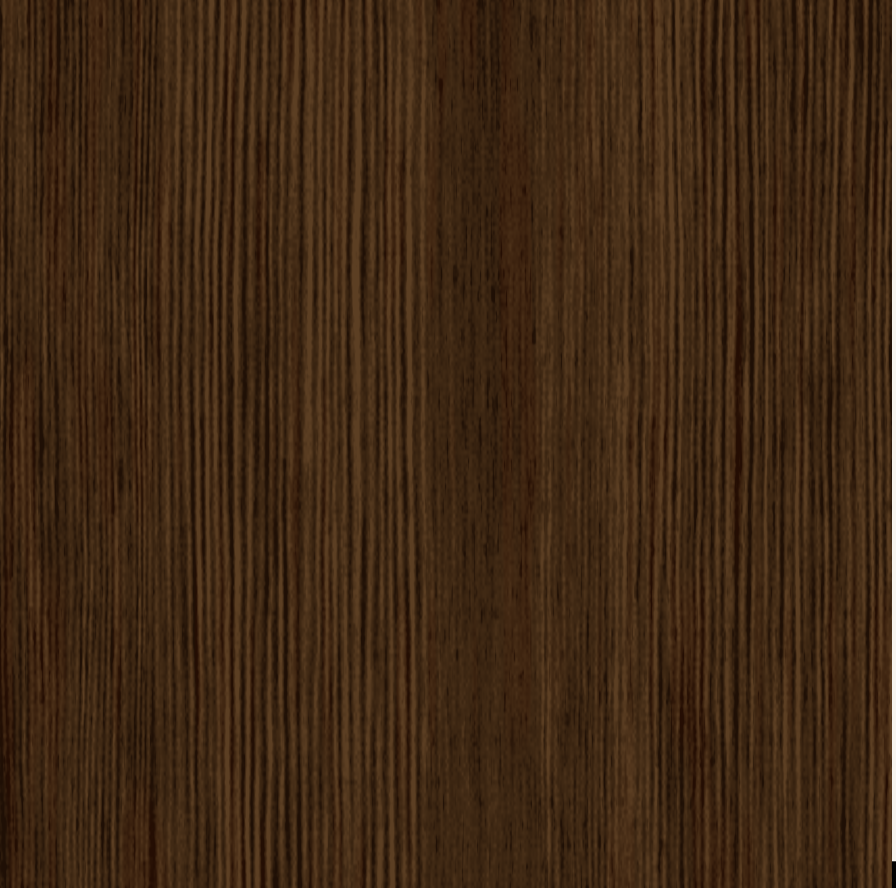
A Shadertoy shader for this texture:

```glsl
// Dark brown wood veneer with straight vertical grain and a thin pale right edge.
// Side-by-side staves blend into each other; each has its own groove strength,
// over which stretched noise lays long fibres, hairline pores and stains.

const vec3 DARK_GROOVE = vec3(0.120, 0.060, 0.020);
const vec3 MID_BROWN   = vec3(0.240, 0.152, 0.072);
const vec3 LIGHT_RIDGE = vec3(0.365, 0.250, 0.140);
const vec3 RED_STAIN   = vec3(0.022, -0.008, -0.010);
const vec3 EDGE_PALE   = vec3(0.97, 0.96, 0.94);
const vec3 EDGE_DARK   = vec3(0.01);

const float BOLD_LINES = 84.0;    // wide grooves across the canvas
const float FINE_LINES = 128.0;   // narrow grooves across the canvas
const float WOBBLE     = 0.0050;  // sideways drift of the grain
const float BOLD_DEPTH = 0.36;
const float FINE_DEPTH = 0.24;
const float FIBRE_DEPTH = 0.85;
const float PORE_DEPTH = 0.24;
const float SPECK_DEPTH = 0.24;
const float BASE_TONE  = 0.53;
const float EDGE_START = 0.9955;  // where the pale edge begins
const float CORNER_TOP = 0.030;   // height of the dark corner

float hash(vec2 p) {
    vec3 q = fract(vec3(p.xyx) * 0.1031);
    q += dot(q, q.yzx + 33.33);
    return fract((q.x + q.y) * q.z);
}

float noise(vec2 p) {
    vec2 cell = floor(p);
    vec2 f = fract(p);
    f = f * f * (3.0 - 2.0 * f);
    float low  = mix(hash(cell), hash(cell + vec2(1.0, 0.0)), f.x);
    float high = mix(hash(cell + vec2(0.0, 1.0)), hash(cell + vec2(1.0)), f.x);
    return mix(low, high, f.y);
}

// Soft-edged vertical band between two positions.
float band(float x, float left, float right, float soft) {
    return smoothstep(left - soft, left + soft, x)
         * (1.0 - smoothstep(right - soft, right + soft, x));
}

// Uneven wave across the grain, from -1 in grooves to 1 on ridges.
float grooves(vec2 p, float count, float seed) {
    float drift = noise(vec2(p.x * count * 0.37 + seed, p.y * 1.6 + seed));
    float wave = sin(6.2832 * (p.x * count + 1.1 * drift));
    float strength = noise(vec2(p.x * count * 0.6 + seed * 3.0, p.y * 3.0));
    return wave * mix(0.3, 1.4, strength);
}

// Fibre noise centred on zero, from broad strands to hairlines.
float fibres(vec2 p) {
    float sum = 0.0;
    float weight = 0.22;
    vec2 scale = vec2(75.0, 2.0);
    for (int i = 0; i < 3; i++) {
        sum += weight * (noise(p * scale + float(i) * 37.0) - 0.5);
        scale *= vec2(2.0, 3.0);
        weight *= 1.25;
    }
    return sum;
}

// Sparse hairline dashes along the grain.
float pores(vec2 p) {
    float dash = noise(vec2(p.x * 380.0 + 11.0, p.y * 42.0));
    return smoothstep(0.70, 0.95, dash);
}

void mainImage(out vec4 fragColor, in vec2 fragCoord) {
    vec2 uv = fragCoord / iResolution.xy;
    float blur = 0.5 / iResolution.x;

    // Gentle sideways drift along the length
    vec2 p = uv;
    p.x += WOBBLE * (noise(vec2(uv.x * 9.0, uv.y * 3.0)) - 0.5);
    p.x += 0.35 * WOBBLE * (noise(vec2(uv.x * 40.0, uv.y * 14.0)) - 0.5);

    // Staves
    float leftStave   = 1.0 - smoothstep(0.168, 0.178, p.x);
    float boldStave   = band(p.x, 0.173, 0.475, 0.006);
    float smoothStave = band(p.x, 0.475, 0.605, 0.010);
    float paleStave   = band(p.x, 0.605, 0.705, 0.012);
    float rightStave  = smoothstep(0.693, 0.717, p.x);

    // Groove strengths and shade of each stave
    float bold = boldStave + 0.80 * rightStave + 0.15 * paleStave;
    float fine = leftStave + 0.35 * boldStave + 0.25 * smoothStave
               + 0.60 * paleStave + 0.65 * rightStave;
    float shade = -0.10 * leftStave + 0.04 * boldStave - 0.09 * smoothStave
                + 0.08 * paleStave + 0.04 * rightStave;
    shade += 0.22 * (noise(vec2(p.x * 17.0, p.y * 0.8)) - 0.5);

    // Relief of the grain
    float tone = BASE_TONE + shade;
    tone += BOLD_DEPTH * bold * grooves(p, BOLD_LINES, 5.0);
    tone += FINE_DEPTH * fine * grooves(p, FINE_LINES, 19.0);
    tone += FIBRE_DEPTH * fibres(p) * (1.0 - 0.25 * smoothStave);
    tone -= PORE_DEPTH * pores(p) * (1.0 - 0.4 * boldStave);
    tone += SPECK_DEPTH * (noise(uv * vec2(430.0, 210.0)) - 0.5);
    tone -= 0.20 * exp(-pow((p.x - 0.173) / 0.0025, 2.0));
    tone = clamp(tone, 0.0, 1.0);

    // Colour
    vec3 color = mix(DARK_GROOVE, MID_BROWN, smoothstep(0.0, 0.55, tone));
    color = mix(color, LIGHT_RIDGE, smoothstep(0.45, 1.05, tone));
    float stain = smoothstep(0.55, 0.85, noise(vec2(p.x * 85.0 + 7.0, p.y * 4.0)));
    color += RED_STAIN * stain * (1.0 - tone);

    // Pale right edge with a dark lower corner
    float edge = smoothstep(EDGE_START - blur, EDGE_START + blur, uv.x);
    float corner = 1.0 - smoothstep(CORNER_TOP - blur, CORNER_TOP + blur, uv.y);
    color = mix(color, mix(EDGE_PALE, EDGE_DARK, corner), edge);

    fragColor = vec4(color, 1.0);
}
```
